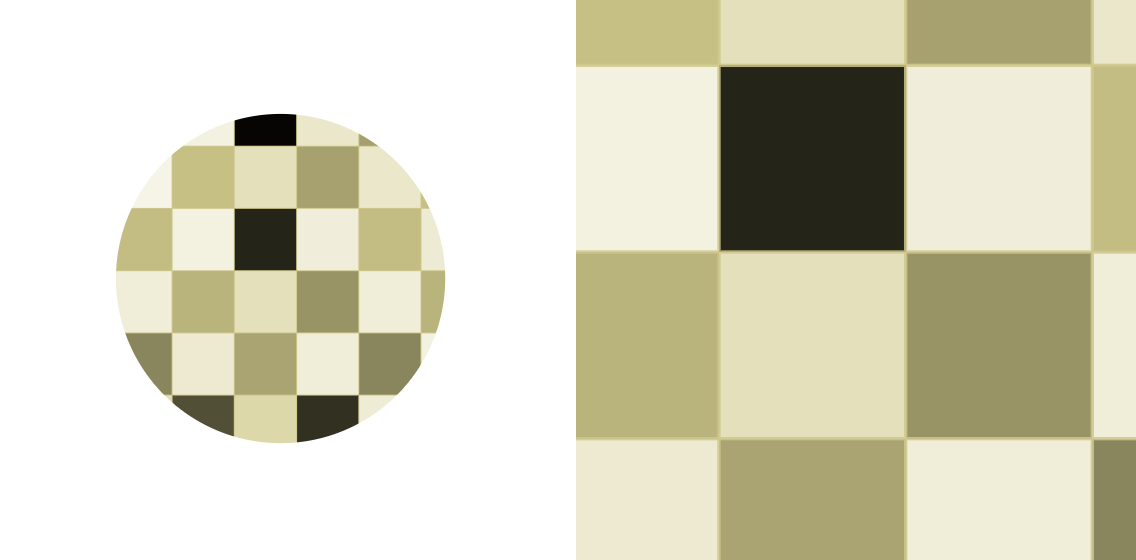
Left: the whole. Right: its middle third, enlarged.
A WebGL 2 fragment shader for this background:

```glsl
#version 300 es
precision highp float;

uniform vec2 u_resolution;
out vec4 fragColor;

const float PI = 3.14159265;

// Dark squares: tan fading to black towards the top and bottom rows
vec3 darkSquare(vec2 cell) {
    float wave = 0.08 * (cos(0.5 * PI * cell.x) + sin(0.5 * PI * cell.x));
    float rowShade = 0.056 * pow(abs(cell.y - 4.3), 2.0) - 0.06 * cos(PI * cell.y);
    float blackColumn = step(abs(cell.x - 3.0), 0.5) * step(3.5, cell.y);
    float ink = clamp(wave + rowShade + 0.95 * blackColumn, 0.0, 1.0);
    return vec3(0.785, 0.76, 0.525) * (1.0 - ink);
}

// Light squares: pale straw to near white
vec3 lightSquare(vec2 cell) {
    float wave = 0.12 * cos(PI * cell.x) + 0.2 * sin(0.5 * PI * cell.x);
    float twist = 0.05 * (cell.x - 3.0) * (3.0 - cell.y);
    float rowShade = 0.03 * (cell.y - 4.0) * (cell.y - 4.0);
    float paleness = clamp(0.62 + wave + twist - rowShade, 0.0, 1.0);
    return mix(vec3(0.86, 0.845, 0.655), vec3(0.98, 0.975, 0.945), paleness);
}

// Anti-aliased coverage from a signed distance
float coverage(float dist, float pixel) {
    return clamp(0.5 - dist / pixel, 0.0, 1.0);
}

void main() {
    vec2 uv = gl_FragCoord.xy / u_resolution;
    float pixel = 1.0 / min(u_resolution.x, u_resolution.y);

    // Checkerboard, nine squares per canvas width
    vec2 grid = uv * 9.0 - vec2(0.766, 0.65);
    vec2 cell = floor(grid);
    float isDark = mod(cell.x + cell.y, 2.0);
    vec3 color = mix(lightSquare(cell), darkSquare(cell), isDark);

    // Hairline joints
    vec2 toEdge = (0.5 - abs(fract(grid) - 0.5)) / 9.0;
    float joint = coverage(min(toEdge.x, toEdge.y) - 0.001, pixel);
    color = mix(color, vec3(0.81, 0.78, 0.55), 0.85 * joint);

    // Disc on a white ground
    float disc = coverage(length(uv - vec2(0.501, 0.5026)) - 0.294, pixel);
    fragColor = vec4(mix(vec3(1.0), color, disc), 1.0);
}
```
